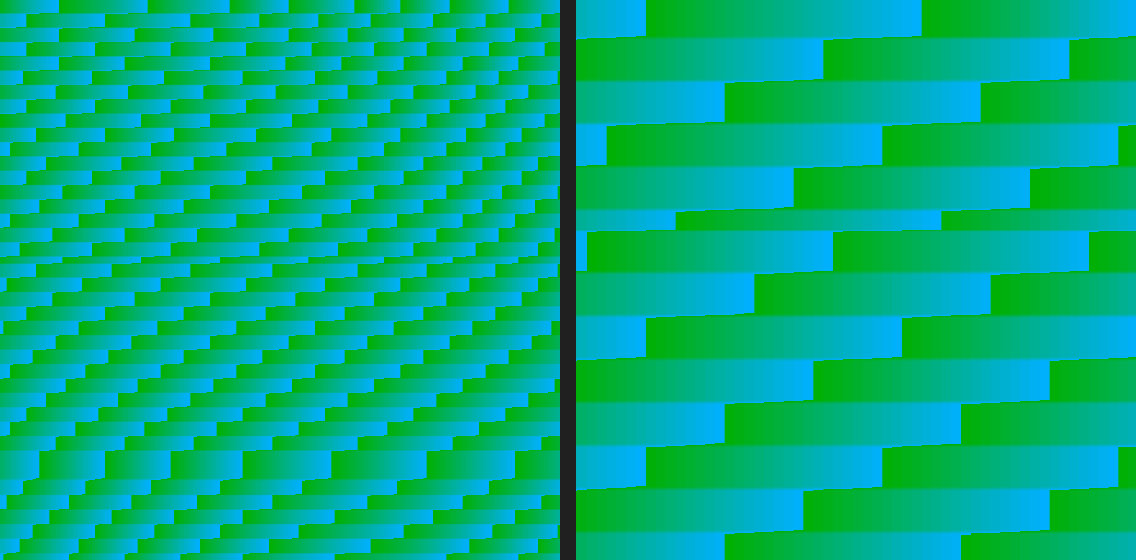
Left: the whole. Right: its middle third, enlarged.
Reproduce this pattern procedurally as a WebGL 1 fragment shader.

```glsl
precision highp float;
// Stacked rows of green-to-blue sawtooth ramps whose phase drifts from row to row.

uniform vec2 u_resolution;

const float PI = 3.14159265;
const float COLUMNS = 512.0 / 3.0;
const float LAST_ROW = 36.0;
const float GREEN_LEVEL = 0.69;

vec2 hashGradient(vec2 cell) {
  float angle = 2.0 * PI * fract(sin(dot(cell, vec2(127.1, 311.7))) * 4375.85);
  return vec2(cos(angle), sin(angle));
}

float gradientNoise(vec2 p) {
  vec2 cell = floor(p);
  vec2 f = p - cell;
  vec2 w = f * f * (3.0 - 2.0 * f);
  float a = dot(hashGradient(cell), f);
  float b = dot(hashGradient(cell + vec2(1.0, 0.0)), f - vec2(1.0, 0.0));
  float c = dot(hashGradient(cell + vec2(0.0, 1.0)), f - vec2(0.0, 1.0));
  float d = dot(hashGradient(cell + vec2(1.0, 1.0)), f - vec2(1.0, 1.0));
  return mix(mix(a, b, w.x), mix(c, d, w.x), w.y);
}

// Linear 0..1 ramp between two heights.
float ramp(float start, float end, float y) {
  return clamp((y - start) / (end - start), 0.0, 1.0);
}

// Row coordinate from the top: even rows, one thin row and one double row.
float rowCoordinate(float y) {
  return 18.0 * ramp(0.0, 0.4596, y)
       + ramp(0.4596, 0.4714, y)
       + 13.0 * ramp(0.4714, 0.806, y)
       + ramp(0.806, 0.8594, y)
       + max(y - 0.8594, 0.0) * 38.4;
}

// Staircase with a narrow sloped riser at the end of each tread.
float softStair(float v, float riser) {
  return floor(v) + smoothstep(1.0 - riser, 1.0, fract(v));
}

// Number of ramps passed at horizontal position x within a row.
float rampPhase(float x, float row) {
  float t = row / LAST_ROW;
  float c = 1.0 - 2.0 * t;
  float leftEdge = -0.9 + 18.65 * t - 5.3 * t * t + 0.11 * sin(4.0 * PI * t);
  float rate = 9.1 - 5.0 * t + 3.4 * t * t + 0.3 * cos(7.9 * (t - 0.38));

  // Slow bends that crowd or stretch the ramps across the row.
  float bend = (-0.62 + 1.05 * t + 0.14 * sin(9.4 * t)) * sin(PI * x)
             + (0.11 - 0.12 * cos(8.6 * t)) * sin(2.0 * PI * x)
             + 0.12 * c * c * c * c * c * sin(3.0 * PI * x);

  // Irregularity, strongest in the upper rows.
  float jitter = mix(0.24, 0.05, clamp(t * 1.6, 0.0, 1.0))
               * gradientNoise(vec2(x * 7.0, row * 0.73));
  return leftEdge + rate * x + bend + jitter;
}

void main() {
  vec2 uv = gl_FragCoord.xy / u_resolution;
  float row = softStair(rowCoordinate(1.0 - uv.y), 0.12);

  // Three taps across the pixel smooth the column and wrap edges.
  float blue = 0.0;
  for (int i = -1; i <= 1; i++) {
    float x = uv.x + float(i) / (3.0 * u_resolution.x);
    float column = (floor(x * COLUMNS) + 0.5) / COLUMNS;
    blue += fract(rampPhase(column, row)) / 3.0;
  }

  gl_FragColor = vec4(0.0, GREEN_LEVEL, blue, 1.0);
}
```
